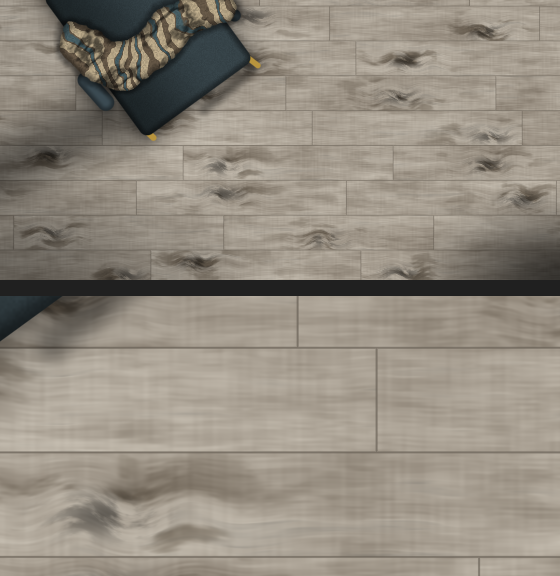
Top: the whole. Bottom: its middle third, enlarged.
Reproduce this texture procedurally as a Shadertoy shader.

```glsl
// Weathered oak plank floor seen from above, with a dark armchair and striped throw.
// Planks are row/column cells with hashed grain and knots; the furniture is built
// from rounded boxes and capsules, lit by soft shadows and a vignette.

float hash(vec2 p) {
    vec3 q = fract(p.xyx * vec3(0.1031, 0.103, 0.0973));
    q += dot(q, q.yzx + 33.33);
    return fract((q.x + q.y) * q.z);
}

float noise(vec2 p) {
    vec2 i = floor(p), f = fract(p);
    f = f * f * (3.0 - 2.0 * f);
    return mix(mix(hash(i), hash(i + vec2(1, 0)), f.x),
               mix(hash(i + vec2(0, 1)), hash(i + vec2(1, 1)), f.x), f.y);
}

float fbm(vec2 p) {
    float sum = 0.0, amp = 0.533;
    for (int i = 0; i < 4; i++, amp *= 0.5) {
        sum += amp * noise(p);
        p = p * 2.03 + 17.7;
    }
    return sum;
}

float capsule(vec2 p, vec2 a, vec2 b, float r) {
    vec2 d = b - a;
    return length(p - a - d * clamp(dot(p - a, d) / dot(d, d), 0.0, 1.0)) - r;
}

float roundBox(vec2 p, vec2 size, float r) {
    vec2 d = abs(p) - size + r;
    return length(max(d, 0.0)) + min(max(d.x, d.y), 0.0) - r;
}

float smoothMin(float a, float b, float k) {
    float h = max(k - abs(a - b), 0.0) / k;
    return min(a, b) - h * h * k * 0.25;
}

float cover(float d, float px) { return 1.0 - smoothstep(-px, px, d); }

// Fades from 1 at zero to 0 at the given distance
float fade(float d, float reach) { return 1.0 - smoothstep(0.0, reach, d); }

vec3 woodFloor(vec2 p, float px) {
    // Nine rows of planks, each with its own joint offset
    const vec2 plank = vec2(0.75, 0.1245);
    const float joint[9] = float[9](0.539, 0.049, 0.487, 0.654, 0.365, 0.271, 0.521, 0.427, 0.177);
    float y = (p.y - 0.107) / plank.y;
    float x = (p.x - joint[clamp(int(floor(y)) + 1, 0, 8)]) / plank.x;
    vec2 cell = floor(vec2(x, y)), local = fract(vec2(x, y)) * plank;
    float seed = hash(cell + 41.0), seed2 = hash(cell + 87.0);

    // Grain bends around one knot per plank
    vec2 k = (local - plank * vec2(0.12 + 0.76 * seed, 0.25 + 0.5 * seed2)) * vec2(7, 18);
    float halo = exp(-dot(k, k)), knot = exp(-5.0 * dot(k, k));
    vec2 q = local + vec2(seed, seed2) * 43.0;
    q.y += 0.012 * halo * sin(k.x * 6.4) + 0.012 * fbm(q * vec2(6, 9));
    float grain = fbm(q * vec2(5, 52));
    float fine = noise(q * vec2(28, 310));
    float tone = 0.60 + 0.65 * (grain - 0.5) + 0.7 * (fbm(q * vec2(4.5, 15)) - 0.5)
               + 0.20 * (fine - 0.5) + 0.10 * (noise(q * vec2(170, 22)) - 0.5) + 0.16 * (seed2 - 0.5);
    vec3 col = mix(vec3(0.50, 0.46, 0.41), vec3(0.76, 0.73, 0.68), clamp(tone, 0.0, 1.0));

    // Brown stains, knots and dark cracks
    float stain = smoothstep(0.52, 0.75, fbm(q * vec2(11, 34) + 5.0));
    col *= 1.0 - vec3(0.36, 0.39, 0.43) * stain * (0.2 + 0.9 * halo);
    col *= 1.0 - 0.45 * knot * smoothstep(0.3, 0.65, fbm(q * vec2(32, 75)));
    col *= 1.0 - 0.16 * smoothstep(0.62, 0.78, grain) * fine;

    // Thin grout lines
    vec2 edge = min(local, plank - local);
    return mix(col, vec3(0.40, 0.37, 0.33), 0.7 * cover(min(edge.x, edge.y) - 0.0012, px));
}

vec3 throwCloth(vec2 p, float d) {
    float s = (p.x * 0.85 + p.y * 0.42 + 0.16 * fbm(p * 7.0 + 3.0) + 0.05 * sin(p.x * 13.0)) * 21.0;
    float band = abs(fract(s) - 0.5);
    vec3 col = mix(vec3(0.36, 0.31, 0.25), vec3(0.65, 0.59, 0.48), smoothstep(0.20, 0.26, band));
    float blue = step(0.5, fract(floor(s) * 0.5)) * (1.0 - smoothstep(0.11, 0.17, band));
    col = mix(col, vec3(0.25, 0.33, 0.35), blue);
    // Creases follow ridged noise
    float fold = abs(fbm(vec2(p.x + p.y, p.y - p.x) * vec2(7, 13)) - 0.5);
    col *= (0.48 + 0.6 * smoothstep(0.0, 0.13, fold)) * (0.9 + 0.2 * noise(p * 240.0));
    return col * mix(1.0, 0.6, fade(-d, 0.025));
}

void mainImage(out vec4 fragColor, in vec2 fragCoord) {
    vec2 p = fragCoord / iResolution.xy * vec2(2, 1);
    float px = 0.8 / iResolution.y;
    // Floor in room light, with dark lower corners
    vec3 col = woodFloor(p, px) * (1.03 - 0.10 * fade(p.x, 0.6));
    col *= 1.0 - 0.72 * fade(length((p - vec2(2.03, -0.02)) * vec2(0.75, 1.3)), 0.5);
    col *= 1.0 - 0.35 * fade(length(p * vec2(0.6, 1.5)), 0.7);

    // Chair parts, in a frame turned with the seat
    vec2 c = mat2(0.81, 0.59, 0.59, -0.81) * (p - vec2(0.529, 0.898));
    float body = roundBox(c, vec2(0.24, 0.3125), 0.03);
    float arm = min(capsule(p, vec2(0.307, 0.714), vec2(0.378, 0.634), 0.030),
                    capsule(p, vec2(0.78, 0.97), vec2(0.838, 0.945), 0.022));
    float leg = min(capsule(p, vec2(0.89, 0.79), vec2(0.921, 0.766), 0.010),
                    capsule(p, vec2(0.525, 0.53), vec2(0.548, 0.508), 0.011));

    // Soft shadows on the floor
    col *= 1.0 - 0.44 * fade(capsule(p, vec2(0.45, 0.60), vec2(-0.1, 0.36), 0.0), 0.2);
    col *= 1.0 - 0.32 * fade(capsule(p, vec2(0.90, 0.75), vec2(0.73, 0.61), 0.0), 0.035);
    col *= 1.0 - 0.35 * exp(-max(min(body, arm), 0.0) * 30.0);

    // Legs, upholstery and arms
    col = mix(col, vec3(0.72, 0.58, 0.24), cover(leg, px));
    vec3 seat = mix(vec3(0.11, 0.14, 0.15), vec3(0.21, 0.26, 0.28), smoothstep(-0.24, 0.12, c.x));
    seat *= (0.94 + 0.12 * noise(p * 300.0)) * mix(1.0, 0.55, fade(-body, 0.03));
    col = mix(col, seat * (1.0 - 0.4 * fade(arm, 0.02)), cover(body, px));
    col = mix(col, vec3(0.23, 0.29, 0.32) * mix(1.0, 0.6, fade(-arm, 0.025)), cover(arm, px));
    // Throw draped over the back and arm
    float drape = capsule(p, vec2(0.281, 0.84), vec2(0.417, 0.76), 0.078);
    drape = smoothMin(drape, capsule(p, vec2(0.456, 0.766), vec2(0.625, 0.895), 0.066), 0.04);
    drape = smoothMin(drape, capsule(p, vec2(0.61, 0.93), vec2(0.79, 0.975), 0.062), 0.04);
    drape += 0.045 * (fbm(p * 13.0) - 0.5);
    col = mix(col * (1.0 - 0.45 * fade(drape, 0.03)), throwCloth(p, drape), cover(drape, px));
    fragColor = vec4(col, 1.0);
}
```
